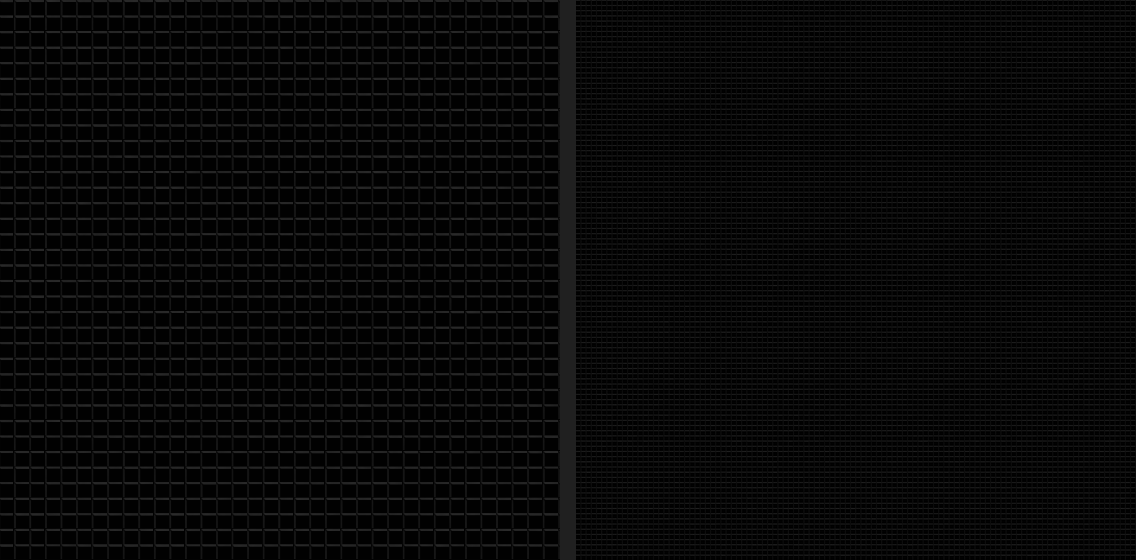
Left, the tile; right, the same tile 3 across and 3 down.
Give the GLSL for this texture, as a Shadertoy shader.

```glsl
const float TILES = 36.0;
const vec3 FACE = vec3(0.005);
const vec3 SIDE_BEVEL = vec3(0.082);
const vec3 TOP_BEVEL = vec3(0.148);

float hash(vec2 p) {
    vec3 q = fract(p.xyx * vec3(0.1031, 0.1030, 0.0973));
    q += dot(q, q.yzx + 33.33);
    return fract((q.x + q.y) * q.z);
}

float cornerSlope(vec2 corner, vec2 offset, float period) {
    float angle = 6.2832 * hash(mod(corner, period));
    return dot(vec2(cos(angle), sin(angle)), offset);
}

// Gradient noise that wraps after a whole period
float gradientNoise(vec2 p, float period) {
    vec2 i = floor(p), f = fract(p);
    vec2 u = f * f * f * (f * (f * 6.0 - 15.0) + 10.0);
    vec2 e = vec2(0.0, 1.0);
    return mix(
        mix(cornerSlope(i, f, period), cornerSlope(i + e.yx, f - e.yx, period), u.x),
        mix(cornerSlope(i + e.xy, f - e.xy, period), cornerSlope(i + e.yy, f - e.yy, period), u.x),
        u.y);
}

void mainImage(out vec4 fragColor, in vec2 fragCoord) {
    vec2 uv = fragCoord / iResolution.xy;
    float soft = TILES / iResolution.y;

    // Tile coordinates, measured from the upper left corner
    vec2 grid = vec2(uv.x, 1.0 - uv.y) * TILES + vec2(0.14, 0.04);
    vec2 id = mod(floor(grid), TILES);
    vec2 t = fract(grid);

    // Slightly uneven bevel widths
    vec2 bevel = vec2(0.15, 0.175)
        + 0.025 * (vec2(hash(id + 7.0), hash(id + 61.0)) - 0.5);
    vec2 band = smoothstep(vec2(0.0), vec2(soft), t)
        * (1.0 - smoothstep(bevel - 0.5 * soft, bevel + 0.5 * soft, t));

    // Diagonal mitre with a thin dark groove
    float mitre = (t.x / bevel.x - t.y / bevel.y) / length(1.0 / bevel);
    float topSide = smoothstep(-0.5 * soft, 0.5 * soft, mitre);
    float groove = 1.0 - 0.5 * (1.0 - smoothstep(0.01, 0.02 + soft, abs(mitre)));

    // Faint wear along the bevels and between tiles
    float wear = 1.0 + 0.12 * (hash(id + 23.0) - 0.5)
        + 0.12 * gradientNoise(uv * 72.0, 72.0)
        + 0.10 * gradientNoise(uv * 9.0, 9.0);

    vec3 color = mix(FACE, SIDE_BEVEL * wear * groove, band.x * (1.0 - topSide));
    color = mix(color, TOP_BEVEL * wear * groove, band.y * topSide);
    fragColor = vec4(color, 1.0);
}
```
